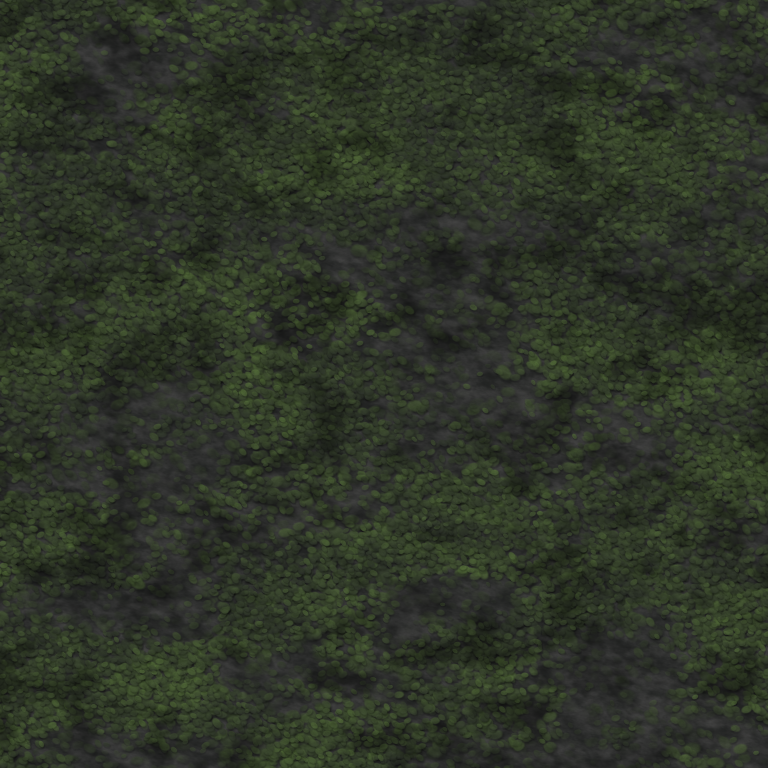
This texture is drawn by a Shadertoy shader. Its source:

```glsl
const vec3 STONE_DARK  = vec3(0.125, 0.130, 0.127);
const vec3 STONE_LIGHT = vec3(0.230, 0.230, 0.228);
const vec3 LEAF_DARK   = vec3(0.180, 0.206, 0.163);
const vec3 LEAF_LIGHT  = vec3(0.315, 0.410, 0.212);
const vec2 PATCH_FREQ  = vec2(5.0, 9.0);     // moss patches, wider than tall
const vec2 STREAK_FREQ = vec2(38.0, 75.0);   // texture of the bare ground
const vec2 GRAIN_FREQ  = vec2(120.0, 170.0);
const int   LEAF_LAYERS  = 7;
const float LEAF_FREQ    = 46.0;             // leaves across, coarsest layer
const float LEAF_STEP    = 7.0;              // added for each finer layer
const float LEAF_ASPECT  = 0.68;
const float LEAF_TILT    = -0.25;
const float LEAF_OPACITY = 0.68;
const float SHADOW       = 0.20;

// Integer hash giving three values in 0..1
vec3 hash3(ivec2 cell, int seed) {
    uvec3 v = uvec3(ivec3(cell, seed)) * 1664525u + 1013904223u;
    v.x += v.y * v.z; v.y += v.z * v.x; v.z += v.x * v.y;
    v ^= v >> 16u;
    v.x += v.y * v.z; v.y += v.z * v.x; v.z += v.x * v.y;
    return vec3(v >> 8u) / 16777216.0;
}

float valueNoise(vec2 p, int seed) {
    ivec2 i = ivec2(floor(p));
    vec2 f = fract(p);
    f = f * f * (3.0 - 2.0 * f);
    float low  = mix(hash3(i, seed).x, hash3(i + ivec2(1, 0), seed).x, f.x);
    float high = mix(hash3(i + ivec2(0, 1), seed).x, hash3(i + ivec2(1, 1), seed).x, f.x);
    return mix(low, high, f.y);
}

float fbm(vec2 p, int seed) {
    float sum = 0.0, amplitude = 0.5, total = 0.0;
    for (int i = 0; i < 4; i++) {
        sum += amplitude * valueNoise(p, seed + i);
        total += amplitude;
        amplitude *= 0.6;
        p = mat2(1.94, 0.35, -0.35, 1.94) * p + 7.3;
    }
    return sum / total;
}

// Paints one layer of tilted oval leaves, each with a shadow below it
vec3 paintLeaves(vec3 color, vec2 uv, float moss, float light, int layer) {
    vec2 p = uv * (LEAF_FREQ + LEAF_STEP * float(layer)) * vec2(1.0, 1.3);
    p += vec2(0.37, 0.61) * float(layer);
    ivec2 home = ivec2(floor(p));
    for (int y = -1; y <= 1; y++)
    for (int x = -1; x <= 1; x++) {
        ivec2 cell = home + ivec2(x, y);
        vec3 place = hash3(cell, 100 + layer);
        vec3 look = hash3(cell, 200 + layer);
        vec2 q = p - vec2(cell) - place.xy;
        q.y /= 1.3;
        float angle = LEAF_TILT + (place.z - 0.5) * 1.6;
        float c = cos(angle), s = sin(angle);
        mat2 turn = mat2(c, -s, s, c);
        vec2 size = mix(0.36, 0.64, look.x) * vec2(1.0, LEAF_ASPECT);
        float body = length(turn * q / size);
        float under = length(turn * (q + vec2(-0.05, 0.13)) / size);
        float present = smoothstep(look.y - 0.15, look.y + 0.15, moss);
        float shade = smoothstep(1.25, 0.65, under) * present;
        color *= 1.0 - SHADOW * shade;
        float tone = 0.62 * look.z * look.z + 0.42 * light;
        tone += 0.35 * q.y - 0.10 * body;
        vec3 leaf = mix(LEAF_DARK, LEAF_LIGHT, clamp(tone, -0.2, 1.0));
        float cover = smoothstep(1.05, 0.62, body) * present;
        color = mix(color, leaf, cover * LEAF_OPACITY);
    }
    return color;
}

void mainImage(out vec4 fragColor, in vec2 fragCoord) {
    vec2 uv = fragCoord / iResolution.y;

    // Patch density and broad changes of light
    float patches = fbm(uv * PATCH_FREQ, 1);
    float moss = mix(0.06, 0.80, smoothstep(0.30, 0.66, patches));
    float light = smoothstep(0.25, 0.75, fbm(uv * PATCH_FREQ * 1.7 + 3.1, 11));

    // Bare ground
    vec2 slanted = uv + vec2(0.0, 0.18 * uv.x);
    float streak = fbm(slanted * STREAK_FREQ, 21);
    vec3 color = mix(STONE_DARK, STONE_LIGHT, smoothstep(0.1, 0.9, streak));

    // Moss, coarse leaves first
    for (int layer = 0; layer < LEAF_LAYERS; layer++)
        color = paintLeaves(color, uv, moss, light, layer);

    // Dark hollows and fine grain
    float hollow = fbm(uv * vec2(19.0, 27.0), 31);
    color *= mix(0.72, 1.06, smoothstep(0.24, 0.54, hollow));
    color *= 0.86 + 0.28 * fbm(uv * GRAIN_FREQ, 41);
    fragColor = vec4(color, 1.0);
}
```
